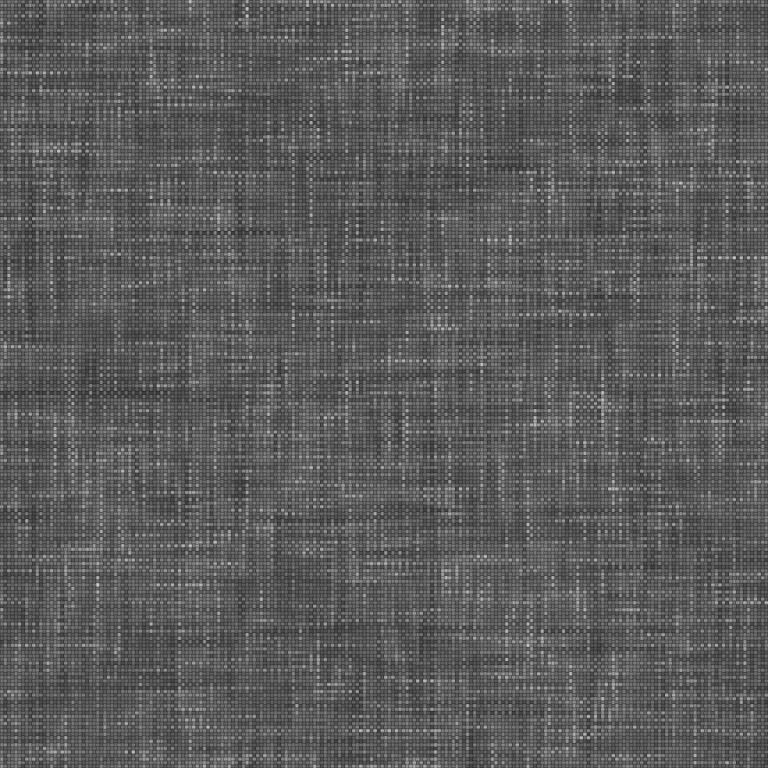
Write a Shadertoy shader that draws this texture.

```glsl
// Charcoal linen: a fine plain weave of slubby grey yarns with pale flecks.

#define THREADS 216.0   // yarns across the canvas
#define BASE 0.43       // mean yarn brightness
#define STREAK 0.48     // variation along a single yarn
#define BAND 0.22       // variation shared by neighbouring yarns
#define YARN 0.22       // variation from yarn to yarn
#define STITCH 0.10     // variation from stitch to stitch
#define CLOUD 0.12      // broad soft blotches
#define FLECK 0.20      // brightness of the pale flecks
#define ROUNDNESS 0.44  // darkening towards the yarn sides
#define DIP 0.20        // darkening where a yarn dives under
#define SAMPLES 4       // antialiasing samples per axis

float hash(vec2 p) {
    vec3 q = fract(vec3(p.xyx) * 0.1031);
    q += dot(q, q.yzx + 33.33);
    return fract((q.x + q.y) * q.z);
}

float noise(vec2 p) {
    vec2 i = floor(p), f = fract(p);
    f = f * f * (3.0 - 2.0 * f);
    float low = mix(hash(i), hash(i + vec2(1, 0)), f.x);
    float high = mix(hash(i + vec2(0, 1)), hash(i + vec2(1, 1)), f.x);
    return mix(low, high, f.y);
}

// Brightness of yarn number id at the stitch position along it.
float yarnTone(float id, float along, float seed) {
    float offset = 40.0 * hash(vec2(id, seed));
    float streak = noise(vec2(along / 11.0 + offset, id + seed));
    float band = noise(vec2(along / 24.0, id / 2.5) + seed);
    float yarn = hash(vec2(id + 7.0, seed + 3.0));
    float stitch = hash(vec2(along + seed, id + 11.0));
    float variation = STREAK * (streak - 0.5) + BAND * (band - 0.5)
                    + YARN * (yarn - 0.5) + STITCH * (stitch - 0.5);
    float fleck = FLECK * smoothstep(0.72, 1.0, streak) * mix(0.3, 1.0, stitch);
    return BASE * (1.0 + variation) + fleck;
}

float weave(vec2 p) {
    vec2 cell = floor(p);
    vec2 local = 2.0 * abs(fract(p) - 0.5);

    // Warp and weft take turns on top in a checkerboard.
    bool warpOnTop = mod(cell.x + cell.y, 2.0) < 0.5;
    float tone = warpOnTop ? yarnTone(cell.x, cell.y, 17.0)
                           : yarnTone(cell.y, cell.x, 241.0);
    vec2 side = warpOnTop ? local.xy : local.yx;

    // Each stitch is a long oval with dark sides and softer ends.
    vec2 square = side * side;
    float stitchShade = 1.0 - ROUNDNESS * square.x - DIP * square.y * square.y;
    float cloud = 1.0 + CLOUD * (noise(p / 28.0 + 90.0) - 0.5);
    return tone * stitchShade * cloud;
}

void mainImage(out vec4 fragColor, in vec2 fragCoord) {
    float scale = THREADS / iResolution.y;
    float grey = 0.0;
    for (int y = 0; y < SAMPLES; y++) {
        for (int x = 0; x < SAMPLES; x++) {
            vec2 jitter = (vec2(x, y) + 0.5) / float(SAMPLES) - 0.5;
            grey += weave((fragCoord + jitter) * scale);
        }
    }
    fragColor = vec4(vec3(grey / float(SAMPLES * SAMPLES)), 1.0);
}
```
